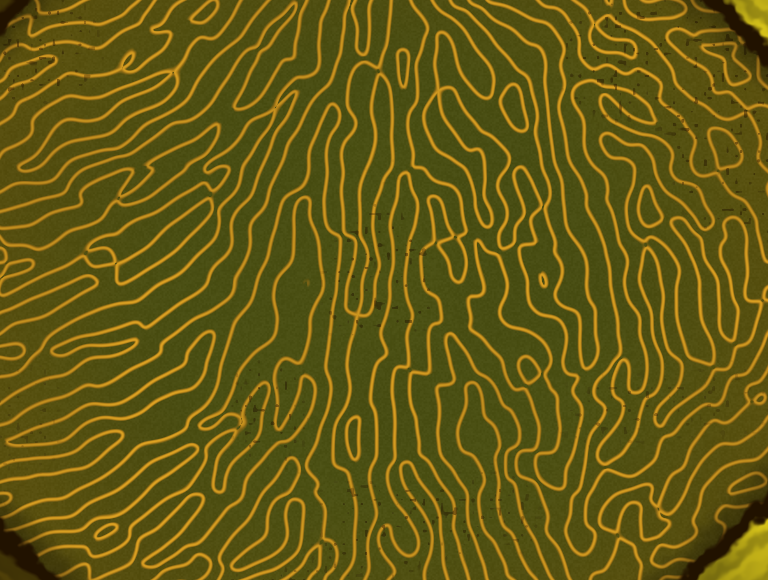
A WebGL 1 fragment shader for this pattern:

```glsl
precision highp float;
// Labyrinth of thin amber lines on an olive ground, inside a dark chipped rim.
// Oriented wave packets with random phases are summed; the zero contours of the
// sum form the lines, which fan out across the plate and fold into hairpins.

uniform vec2 u_resolution;

// Lengths are in units of the canvas height.
const float WAVELENGTH = 0.067;      // two line spacings
const float PACKET_CELL = 0.05;
const float PACKET_RADIUS = 0.1;     // must not exceed two cells
const float LINE_HALF_WIDTH = 0.0036;
const float LINE_SOFTNESS = 0.0019;
const float MEANDER_SIZE = 0.021;
const float MEANDER_FREQUENCY = 16.0;
const float DISORDER_LEFT = 0.55;    // spread of packet angles, radians
const float DISORDER_RIGHT = 1.35;
const float RIM_REACH = 0.748;
const float RIM_ROUGHNESS = 0.016;
const float GRAIN = 0.03;

const vec3 GROUND_CENTRE = vec3(0.29, 0.31, 0.075);
const vec3 GROUND_EDGE = vec3(0.35, 0.31, 0.055);
const vec3 LINE_EDGE = vec3(0.64, 0.46, 0.09);
const vec3 LINE_CORE = vec3(0.83, 0.61, 0.13);
const vec3 RIM_DARK = vec3(0.13, 0.07, 0.0);
const vec3 OUTSIDE_LEFT = vec3(0.30, 0.24, 0.03);
const vec3 OUTSIDE_RIGHT = vec3(0.66, 0.60, 0.08);
const float TAU = 6.28319;

vec2 hash2(vec2 p) {
  vec3 q = fract(p.xyx * vec3(0.1031, 0.1030, 0.0973));
  q += dot(q, q.yzx + 33.33);
  return fract((q.xx + q.yz) * q.zy);
}

// Smooth two-channel value noise in 0..1
vec2 noise2(vec2 p) {
  vec2 i = floor(p);
  vec2 f = p - i;
  f = f * f * f * (f * (f * 6.0 - 15.0) + 10.0);
  vec2 low = mix(hash2(i), hash2(i + vec2(1.0, 0.0)), f.x);
  vec2 high = mix(hash2(i + vec2(0.0, 1.0)), hash2(i + vec2(1.0)), f.x);
  return mix(low, high, f.y);
}

// Preferred line direction: shallow at left, upright in the middle,
// splitting into two opposite slopes at right
float lineAngle(vec2 p) {
  float fan = mix(0.25, 2.1, smoothstep(-0.66, 0.33, p.x));
  float split = smoothstep(0.13, 0.6, p.x) * (p.y - 0.2) * 2.4;
  return fan + split;
}

// Sum of wave packets, one jittered packet in each grid cell
float waveField(vec2 p) {
  p += MEANDER_SIZE * (noise2(p * MEANDER_FREQUENCY + 90.0) - 0.5);
  vec2 cell = floor(p / PACKET_CELL);
  float sum = 0.0;
  for (int j = -2; j <= 2; j++) {
    for (int i = -2; i <= 2; i++) {
      vec2 id = cell + vec2(float(i), float(j));
      vec2 centre = (id + hash2(id + 60.0)) * PACKET_CELL;
      vec2 offset = p - centre;
      float window = max(0.0, 1.0 - dot(offset, offset) / (PACKET_RADIUS * PACKET_RADIUS));
      vec2 random = hash2(id + 217.0);
      float disorder = mix(DISORDER_LEFT, DISORDER_RIGHT, smoothstep(-0.3, 0.5, centre.x));
      float angle = lineAngle(centre) + (random.x - 0.5) * disorder;
      vec2 across = vec2(-sin(angle), cos(angle));
      float phase = dot(offset, across) / WAVELENGTH + random.y;
      sum += window * window * window * cos(TAU * phase);
    }
  }
  return sum;
}

// Distance to the nearest zero contour, from value over slope
float lineDistance(vec2 p) {
  const float STEP = 0.001;
  float value = waveField(p);
  vec2 slope = vec2(waveField(p + vec2(STEP, 0.0)), waveField(p + vec2(0.0, STEP))) - value;
  return abs(value) * STEP / max(length(slope), 0.00001);
}

// Signed distance to the cut corners, positive outside
float rimDistance(vec2 p) {
  float reach = RIM_REACH - 0.02 * sign(p.x) + 0.017 * sign(p.y);
  vec2 rough = noise2(p * 38.0 + 140.0) + 0.5 * noise2(p * 95.0 + 300.0);
  return dot(abs(p), vec2(0.7071)) - reach + RIM_ROUGHNESS * (rough.x - 0.75);
}

void main() {
  vec2 p = (gl_FragCoord.xy - 0.5 * u_resolution) / u_resolution.y;
  float pixel = 1.0 / u_resolution.y;
  vec2 patches = noise2(p * 5.0 + 40.0);

  // Ground, warmer towards the edges, with faint grain
  vec3 color = mix(GROUND_CENTRE, GROUND_EDGE, smoothstep(0.3, 0.8, length(p)));
  color *= 0.97 + 0.06 * patches.x;
  color += GRAIN * (noise2(p * 330.0 + 700.0).x - 0.5);

  // Amber lines with a brighter core
  float d = lineDistance(p);
  float soft = max(LINE_SOFTNESS, 0.7 * pixel);
  float line = 1.0 - smoothstep(LINE_HALF_WIDTH - soft, LINE_HALF_WIDTH + soft, d);
  vec3 amber = mix(LINE_CORE, LINE_EDGE, smoothstep(0.0, LINE_HALF_WIDTH, d));
  color = mix(color, amber * (0.9 + 0.15 * patches.y), line);

  // Sparse dark specks gathered in patches
  float specks = smoothstep(0.83, 0.93, noise2(p * 130.0 + 500.0).y);
  color = mix(color, RIM_DARK, 0.45 * specks * smoothstep(0.6, 0.8, patches.x));

  // Dark rim, then the lit area outside it
  float rim = rimDistance(p);
  vec3 outside = mix(OUTSIDE_LEFT, OUTSIDE_RIGHT, step(0.0, p.x));
  outside *= 0.7 + 0.6 * noise2(vec2(rim * 60.0, p.x * 9.0) + 200.0).x;
  color *= 1.0 - 0.3 * smoothstep(-0.06, 0.0, rim);
  color = mix(color, RIM_DARK, smoothstep(-0.006, 0.004, rim));
  color = mix(color, outside, smoothstep(0.022, 0.034, rim));
  gl_FragColor = vec4(color, 1.0);
}
```
